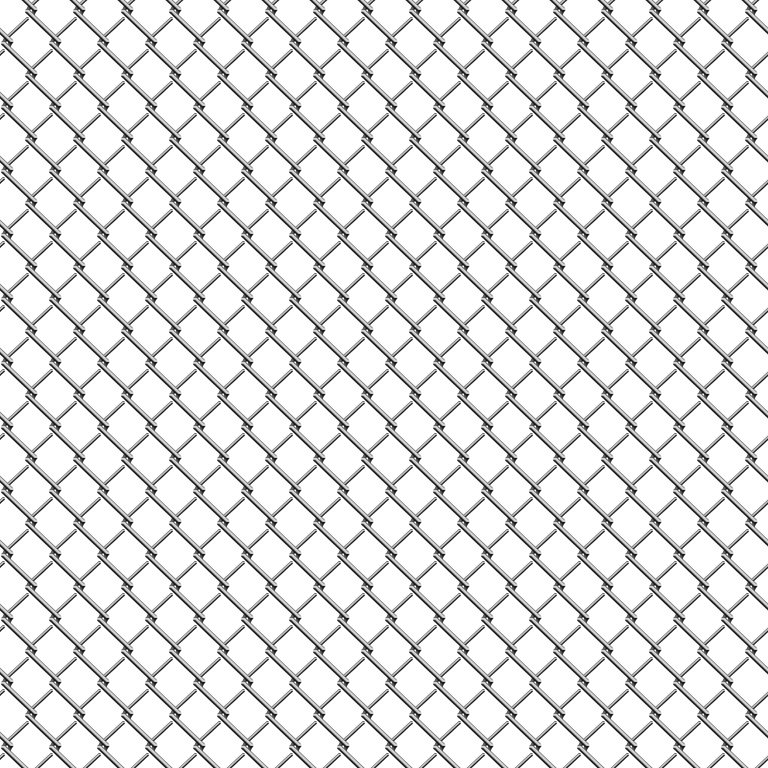
A WebGL 1 fragment shader for this pattern:

```glsl
precision highp float;
// Chain-link fence of hooked steel wires on white, 16 by 12 staggered diamonds.

uniform vec2 u_resolution;

// The canvas is 48 by 48 units, one repeat is 3 by 4 units.
const vec2 CELL = vec2(3.0, 4.0);

vec2 wrapCell(vec2 p) {
  return mod(p + 0.5 * CELL, CELL) - 0.5 * CELL;
}

// Offset from the closest point of a segment running from -h to h.
vec2 segmentOffset(vec2 p, vec2 h) {
  return p - h * clamp(dot(p, h) / dot(h, h), -1.0, 1.0);
}

// Offset from the nearer of the two staggered copies of a segment.
vec2 wireOffset(vec2 p, vec2 center, vec2 h) {
  vec2 a = segmentOffset(wrapCell(p - center), h);
  vec2 b = segmentOffset(wrapCell(p - center + 0.5 * CELL), h);
  return dot(a, a) < dot(b, b) ? a : b;
}

// Round metal lit from above: dark underside, pale body, grey upper rim.
float metal(float height) {
  float body = mix(0.08, 0.84, smoothstep(-0.7, 0.15, height));
  return body - 0.45 * smoothstep(0.45, 1.0, height);
}

float paintWire(float below, vec2 offset, float radius, float tone, float pixel) {
  float coverage = clamp(0.5 + (radius - length(offset)) / pixel, 0.0, 1.0);
  return mix(below, tone * metal(1.4 * offset.y / radius), coverage);
}

void main() {
  float pixel = 48.0 / min(u_resolution.x, u_resolution.y);
  // Origin at a knot.
  vec2 p = gl_FragCoord.xy / u_resolution * 48.0 - vec2(1.95, 3.35);

  float shade = 1.0;
  // Thin strands behind, rising to the right.
  shade = paintWire(shade, wireOffset(p, vec2(0.59, -3.14), vec2(0.67, 0.62)), 0.105, 0.9, pixel);
  // Dark bends that interlock at each knot.
  vec2 bend = vec2(0.165, -0.08);
  vec2 bendHalf = vec2(0.065, 0.14);
  shade = paintWire(shade, wireOffset(p, -bend, bendHalf), 0.125, 0.45, pixel);
  shade = paintWire(shade, wireOffset(p, bend, bendHalf), 0.125, 0.45, pixel);
  // Thick strands in front, falling to the right.
  shade = paintWire(shade, wireOffset(p, vec2(0.75, -1.0), vec2(0.98, -0.94)), 0.155, 1.0, pixel);

  gl_FragColor = vec4(vec3(shade), 1.0);
}
```
